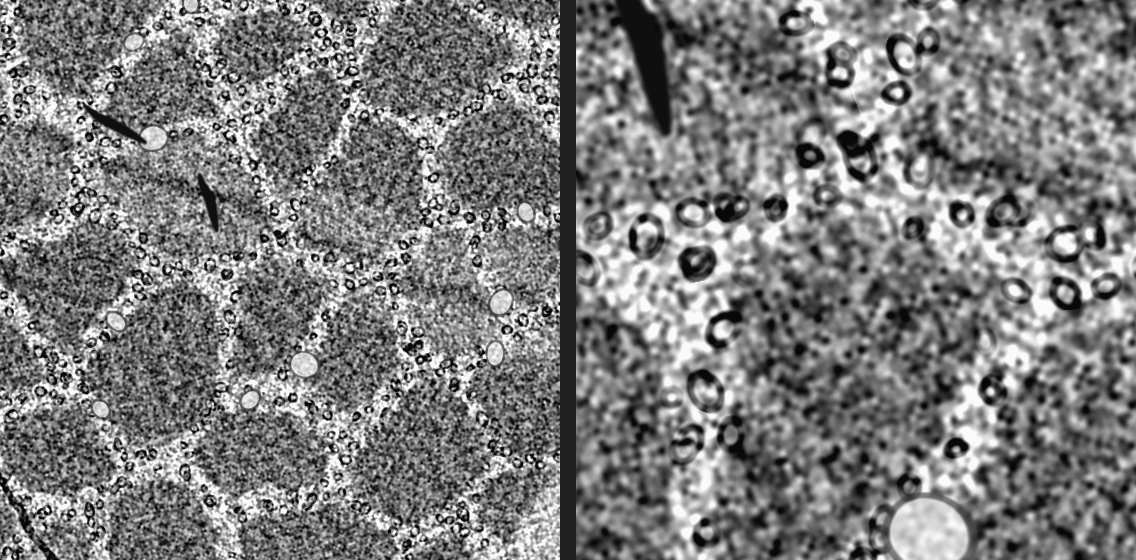
Left, the full canvas; right, a detail of the centre.
This texture is drawn by a three.js fragment shader. Its source:

```glsl
// Grainy grey micrograph of packed muscle fibrils with bright, vesicle-filled gaps.
varying vec2 vUv;

float hash(vec2 p) {
  return fract(sin(dot(p, vec2(127.1, 311.7))) * 43758.5453);
}

vec2 hash2(vec2 p) {
  return vec2(hash(p), hash(p + 57.3));
}

float noise(vec2 p) {
  vec2 i = floor(p), f = fract(p);
  f = f * f * (3.0 - 2.0 * f);
  return mix(mix(hash(i), hash(i + vec2(1.0, 0.0)), f.x),
             mix(hash(i + vec2(0.0, 1.0)), hash(i + 1.0), f.x), f.y);
}

mat2 rotation(float a) {
  return mat2(cos(a), sin(a), -sin(a), cos(a));
}

// Rounded Voronoi fibrils: x is the distance to the border, yz the cell id.
vec3 fibrils(vec2 uv) {
  vec2 p = rotation(-0.6) * uv * vec2(4.9, 4.9) + 3.0;
  p.x *= 0.87;
  p += 0.22 * (vec2(noise(uv * 9.0), noise(uv * 9.0 + 31.0)) - 0.5);
  vec2 base = floor(p), f = fract(p), nearest = vec2(0.0), id = base;
  float best = 9.0;
  for (int j = -1; j <= 1; j++) {
    for (int i = -1; i <= 1; i++) {
      vec2 g = vec2(float(i), float(j));
      vec2 r = g + 0.14 + 0.72 * hash2(base + g) - f;
      if (dot(r, r) < best) {
        best = dot(r, r);
        nearest = r;
        id = base + g;
      }
    }
  }
  float sum = 0.0001;
  for (int j = -2; j <= 2; j++) {
    for (int i = -2; i <= 2; i++) {
      vec2 g = vec2(float(i), float(j));
      vec2 r = g + 0.14 + 0.72 * hash2(base + g) - f;
      vec2 d = r - nearest;
      if (dot(d, d) > 0.0001) sum += exp(-18.0 * dot(0.5 * (nearest + r), normalize(d)));
    }
  }
  return vec3(-log(sum) / 18.0, id);
}

// Bright gap between fibrils, of uneven width.
float gapMask(float edge, vec2 uv) {
  float width = 0.035 + 0.08 * noise(uv * 11.0 + 5.0) + 0.05 * (noise(uv * 70.0) - 0.5);
  return 1.0 - smoothstep(width - 0.025, width + 0.035, edge);
}

// Scattered vesicle: x is distance from its centre, y its radius, z its presence.
vec3 vesicle(vec2 uv, float scale, float angle, float chance) {
  vec2 p = rotation(angle) * uv * scale;
  vec2 id = floor(p);
  vec2 centre = id + 0.5 + 0.26 * (hash2(id + 11.0) - 0.5);
  vec2 d = rotation(6.28 * hash(id + 3.0)) * (p - centre);
  float radius = mix(0.2, 0.34, hash(id + 23.0)) / scale;
  vec2 home = centre / scale * rotation(angle);
  float inGap = 1.0 - smoothstep(0.06, 0.09, fibrils(home).x);
  return vec3(length(d * vec2(1.0, 1.25)) / scale, radius, inGap * step(hash(id + 41.0), chance));
}

// Black slit tapering towards both ends.
float slit(vec2 p, vec2 a, vec2 b, float width) {
  vec2 ab = b - a;
  float t = clamp(dot(p - a, ab) / dot(ab, ab), 0.0, 1.0);
  float d = length(p - a - ab * t) - width * (0.3 + 2.8 * t * (1.0 - t));
  return 1.0 - smoothstep(-0.002, 0.004, d);
}

void main() {
  vec2 uv = vUv;
  vec2 wobble = 0.02 * (vec2(noise(uv * 22.0), noise(uv * 22.0 + 17.0)) - 0.5);
  vec3 cell = fibrils(uv);
  float gap = gapMask(cell.x, uv);

  // Fibril tone, with a paler diagonal band and its dark broken stripe
  float across = uv.y - 0.76 + 0.32 * uv.x + 0.05 * (hash(cell.yz + 7.0) - 0.5);
  float tone = 0.41 + 0.04 * (hash(cell.yz) - 0.5);
  tone += 0.15 * (1.0 - smoothstep(0.07, 0.12, abs(across)));
  float stripe = exp(-pow((across + wobble.x) / 0.014, 2.0));
  tone -= 0.23 * stripe;
  tone = mix(tone, 0.77, gap * (1.0 - 0.4 * stripe));

  // Small ringed vesicles in the gaps
  for (int k = 0; k < 2; k++) {
    float layer = float(k);
    vec3 v = vesicle(uv + 0.3 * wobble, 31.0 + 7.0 * layer, 0.4 + layer, 0.62);
    float rim = 1.0 - smoothstep(0.001, 0.0042, abs(v.x - v.y));
    float core = 1.0 - smoothstep(v.y - 0.003, v.y, v.x);
    tone = mix(tone, 0.68, 0.6 * core * v.z);
    tone = mix(tone, 0.14, 0.85 * rim * v.z);
  }

  // Pale corner and dark membrane at the lower edge
  float corner = smoothstep(-0.01, 0.01, uv.x - 0.88 - 0.7 * uv.y + wobble.y);
  tone = mix(tone, 0.74, corner);
  float membrane = abs(uv.y - 0.13 + 1.4 * uv.x + 2.0 * wobble.x);
  float nearCorner = 1.0 - smoothstep(0.1, 0.14, uv.x);
  tone = mix(tone, 0.72, 0.6 * nearCorner * (1.0 - smoothstep(0.02, 0.04, membrane)));
  tone = mix(tone, 0.05, nearCorner * (1.0 - smoothstep(0.009, 0.018, membrane)));

  // Fine grain from two crossed noises
  float grain = noise(rotation(0.5) * uv * 185.0) + noise(rotation(1.2) * uv * 225.0) - 1.0;
  tone += grain * mix(0.56, 0.74, gap);

  // Large smooth vesicles and black slits
  vec3 big = vesicle(uv + 0.4 * wobble, 12.0, 0.2, 0.25);
  tone = mix(tone, 0.84 + 0.2 * grain, big.z * (1.0 - smoothstep(big.y - 0.004, big.y, big.x)));
  tone = mix(tone, 0.25, 0.7 * big.z * (1.0 - smoothstep(0.001, 0.004, abs(big.x - big.y))));
  float slits = slit(uv + 0.4 * wobble, vec2(0.15, 0.81), vec2(0.26, 0.745), 0.008);
  slits = max(slits, slit(uv + 0.4 * wobble, vec2(0.36, 0.69), vec2(0.385, 0.59), 0.009));
  tone = mix(tone, 0.06, slits);

  gl_FragColor = vec4(vec3(clamp(tone, 0.03, 0.98)), 1.0);
}
```
